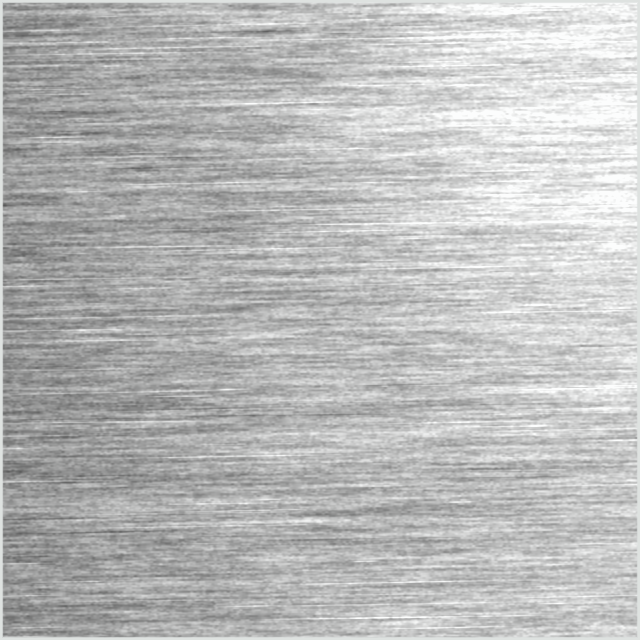
Give the GLSL for this texture, as a Shadertoy shader.

```glsl
// Brushed steel plate: fine, nearly horizontal grain under a soft light from the upper right.

const vec3  STEEL_TINT     = vec3(0.998, 1.002, 1.001);
const vec3  RIM_COLOR      = vec3(0.87, 0.885, 0.88);
const float RIM_WIDTH      = 0.0045;
const float SHADE_LEFT     = 0.61;
const float SHADE_RIGHT    = 0.765;
const vec2  GLOW_CENTER    = vec2(0.93, 0.95);
const vec2  GLOW_RADIUS    = vec2(0.38, 0.48);
const float GLOW_STRENGTH  = 0.185;
const float EDGE_SHADOW    = 0.045;
const float BRUSH_SLOPE    = 0.016;
const float GRAIN_CONTRAST = 0.97;
const float SCRATCH_ROWS   = 150.0;
const float SCRATCH_COLS   = 3.0;
const float SCRATCH_CHANCE = 0.48;
const float SCRATCH_WIDTH  = 0.0014;
const float SCRATCH_BRIGHT = 0.17;
const float SCRATCH_DARK   = 0.11;

// Integer hash giving a value from 0 to 1
float hash(vec2 cell, uint seed) {
    uvec2 q = uvec2(ivec2(cell));
    uint h = q.x * 1597334677u ^ q.y * 3812015801u ^ seed * 2654435769u;
    h = (h ^ (h >> 16)) * 2246822519u;
    h = (h ^ (h >> 13)) * 3266489917u;
    h ^= h >> 16;
    return float(h >> 8) / 16777216.0;
}

// Smooth noise along one row, shifted at random so that rows do not line up
float rowNoise(float x, float row, uint seed) {
    x += 40.0 * hash(vec2(row, 7.0), seed + 100u);
    float cell = floor(x);
    float f = smoothstep(0.0, 1.0, x - cell);
    return mix(hash(vec2(cell, row), seed), hash(vec2(cell + 1.0, row), seed), f) - 0.5;
}

// Streaks centred on zero, running along a brushing direction
float streaks(vec2 uv, vec2 frequency, float slope, uint seed) {
    vec2 p = vec2(uv.x, uv.y - slope * uv.x) * frequency;
    float row = floor(p.y);
    float f = smoothstep(0.0, 1.0, p.y - row);
    return mix(rowNoise(p.x, row, seed), rowNoise(p.x, row + 1.0, seed), f);
}

// Grain from fine speckle through hairlines to broad soft bands
float brushedGrain(vec2 uv) {
    float grain = 0.0;
    grain += 0.13 * streaks(uv, vec2(210.0, 320.0), 0.0, 1u);
    grain += 0.13 * streaks(uv, vec2(75.0, 330.0), BRUSH_SLOPE * 0.6, 2u);
    grain += 0.18 * streaks(uv, vec2(15.0, 270.0), BRUSH_SLOPE, 3u);
    grain += 0.14 * streaks(uv, vec2(4.0, 200.0), BRUSH_SLOPE * 1.3, 4u);
    grain += 0.08 * streaks(uv, vec2(4.0, 90.0), BRUSH_SLOPE, 5u);
    grain += 0.05 * streaks(uv, vec2(2.5, 30.0), BRUSH_SLOPE, 6u);
    return grain * GRAIN_CONTRAST;
}

// Tapered scratches, one candidate per cell
float scratches(vec2 uv, float pixel) {
    vec2 grid = vec2(SCRATCH_COLS, SCRATCH_ROWS);
    vec2 p = vec2(uv.x, uv.y - BRUSH_SLOPE * uv.x);
    vec2 home = floor(p * grid);
    float light = 0.0;
    for (int row = -1; row <= 1; row++) {
        for (int col = -1; col <= 1; col++) {
            vec2 cell = home + vec2(col, row);
            if (hash(cell, 11u) > SCRATCH_CHANCE) continue;
            vec2 center = (cell + vec2(hash(cell, 12u), hash(cell, 13u))) / grid;
            float halfLength = mix(0.025, 0.28, pow(hash(cell, 14u), 2.0));
            float slope = 0.012 * (hash(cell, 15u) - 0.5);
            vec2 d = p - center;
            d.y -= slope * d.x;
            float taper = 1.0 - smoothstep(0.3, 1.0, abs(d.x) / halfLength);
            float line = 1.0 - smoothstep(0.0, SCRATCH_WIDTH + 0.5 * pixel, abs(d.y));
            float strength = hash(cell, 16u) < 0.66 ? SCRATCH_BRIGHT : -SCRATCH_DARK;
            light += strength * mix(0.3, 1.0, hash(cell, 17u)) * taper * line;
        }
    }
    return light;
}

// Broad lighting over the plate
float plateShade(vec2 uv) {
    vec2 d = (uv - GLOW_CENTER) / GLOW_RADIUS;
    float shade = mix(SHADE_LEFT, SHADE_RIGHT, smoothstep(-0.15, 1.1, uv.x));
    shade += GLOW_STRENGTH * exp(-dot(d, d));
    return shade - EDGE_SHADOW * exp(-uv.x / 0.06);
}

void mainImage(out vec4 fragColor, in vec2 fragCoord) {
    vec2 uv = fragCoord / iResolution.xy;
    float pixel = 1.0 / iResolution.y;

    float shade = plateShade(uv) + brushedGrain(uv);
    // Scratches break up where the grain is rough
    float wear = 1.0 + 0.8 * streaks(uv, vec2(60.0, 200.0), 0.0, 21u);
    shade += scratches(uv, pixel) * wear;
    vec3 color = clamp(shade, 0.0, 0.99) * STEEL_TINT;

    // Thin pale rim
    vec2 inset = min(uv, 1.0 - uv);
    float rim = 1.0 - smoothstep(-pixel, pixel, min(inset.x, inset.y) - RIM_WIDTH);
    fragColor = vec4(mix(color, RIM_COLOR, rim), 1.0);
}
```
